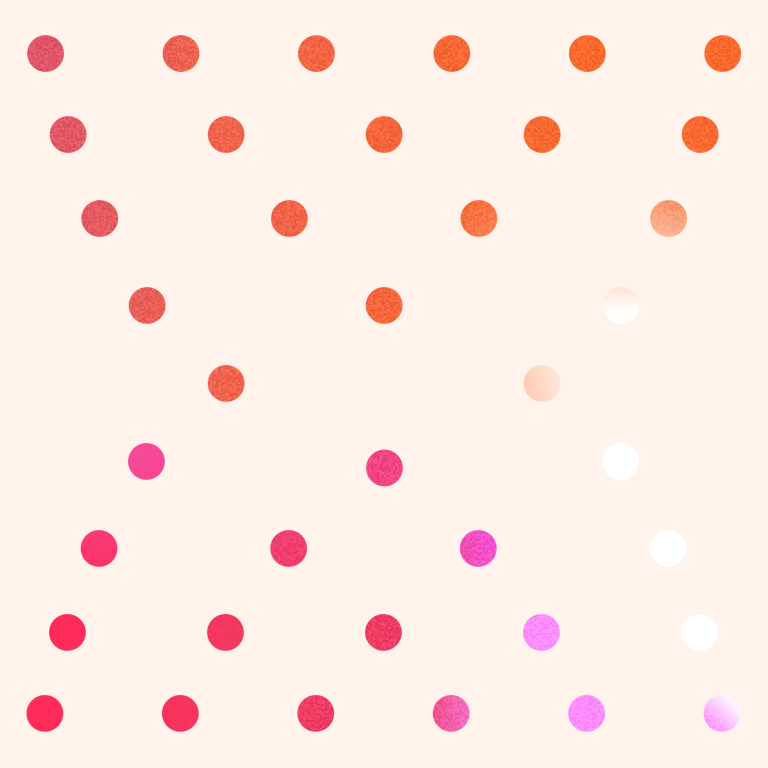
Reproduce this pattern procedurally as a Shadertoy shader.

```glsl
#define CREAM vec3(1.0, 0.953, 0.922)
#define DOT_RADIUS 0.0239
#define ROW_SPREAD 1.2344
#define GRAIN 0.09
#define GRAIN_CELLS 420.0

float hash(vec2 p) {
    vec3 q = fract(vec3(p.xyx) * 0.1031);
    q += dot(q, q.yzx + 33.33);
    return fract((q.x + q.y) * q.z);
}

// Rose to orange, washed out by a pale glow at the right
vec3 warmField(vec2 p) {
    vec3 rose = vec3(0.87, 0.33, 0.42);
    vec3 coral = vec3(0.94, 0.39, 0.31);
    vec3 orange = vec3(0.98, 0.41, 0.18);
    vec3 color = mix(rose, coral, smoothstep(0.0, 0.3, p.x));
    color = mix(color, orange, smoothstep(0.22, 0.75, p.x));
    float glow = 1.0 - smoothstep(0.04, 0.32, distance(p, vec2(0.82, 0.53)));
    color = mix(color, CREAM, glow);
    float white = smoothstep(0.625, 0.585, p.y) * smoothstep(0.75, 0.78, p.x);
    return mix(color, vec3(1.0), white);
}

// Red to pink, then violet and white along the diagonal
vec3 coolField(vec2 p) {
    vec3 red = vec3(1.0, 0.17, 0.35);
    vec3 crimson = vec3(0.93, 0.24, 0.39);
    vec3 pink = vec3(0.96, 0.31, 0.64);
    vec3 lilac = vec3(0.99, 0.55, 1.0);
    vec3 magenta = vec3(0.96, 0.33, 0.90);
    vec3 color = mix(red, crimson, smoothstep(0.05, 0.45, p.x));
    color = mix(color, pink, smoothstep(0.2, 0.42, p.y) * (1.0 - p.x));
    vec3 violet = mix(lilac, magenta, smoothstep(0.2, 0.28, p.y));
    color = mix(color, violet, smoothstep(0.5, 0.69, p.x));
    return mix(color, vec3(1.0), smoothstep(0.96, 1.06, p.x + p.y));
}

// Hourglass of rows: two dots at the waist, six at each end
float dotDistance(vec2 p) {
    float nearest = 1.0;
    for (int row = -4; row <= 4; row++) {
        float rank = abs(float(row));
        float side = sign(float(row));
        float count = 2.0 + rank;
        float y = 0.5007 + side * (0.1191 * rank - 0.00195 * rank * rank - 0.0156);
        float shift = row < 0 ? -0.0007 : 0.0002;
        for (int i = 0; i < 6; i++) {
            if (float(i) >= count) break;
            float step = float(i) - 0.5 * (count - 1.0);
            vec2 center = vec2(0.5 + shift + step * ROW_SPREAD / (count + 1.0), y);
            // The middle dot below the waist hangs slightly lower
            if (row == -1 && i == 1) center += vec2(0.0013, -0.0085);
            nearest = min(nearest, distance(p, center) - DOT_RADIUS);
        }
    }
    return nearest;
}

void mainImage(out vec4 fragColor, in vec2 fragCoord) {
    vec2 uv = fragCoord / iResolution.xy;
    float pixel = 1.0 / min(iResolution.x, iResolution.y);

    bool upper = uv.y > 0.45;
    vec3 ink = upper ? warmField(uv) : coolField(uv);

    // Speckle, fading out on pale and plain red dots
    float amount = upper ? 1.0 : smoothstep(0.2, 0.45, uv.x);
    amount *= 1.0 - smoothstep(0.55, 0.9, ink.g);
    ink += GRAIN * amount * (hash(floor(uv * GRAIN_CELLS)) - 0.5);

    float cover = smoothstep(0.75 * pixel, -0.75 * pixel, dotDistance(uv));
    fragColor = vec4(mix(CREAM, clamp(ink, 0.0, 1.0), cover), 1.0);
}
```
